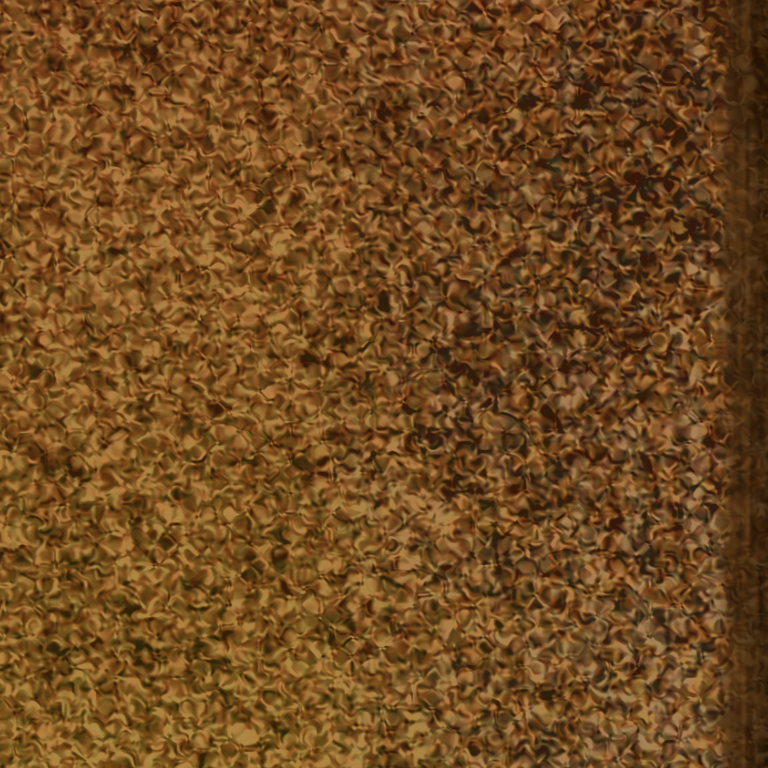
Give the GLSL for this texture, as a WebGL 2 fragment shader.

```glsl
#version 300 es
precision highp float;

uniform vec2 u_resolution;
out vec4 fragColor;

float hash(vec2 p) {
    return fract(sin(dot(p, vec2(127.1, 311.7))) * 43758.5453);
}

float noise(vec2 p) {
    vec2 cell = floor(p);
    vec2 f = fract(p);
    f = f * f * (3.0 - 2.0 * f);
    float low = mix(hash(cell), hash(cell + vec2(1.0, 0.0)), f.x);
    float high = mix(hash(cell + vec2(0.0, 1.0)), hash(cell + vec2(1.0, 1.0)), f.x);
    return mix(low, high, f.y);
}

vec2 turn(vec2 p) {
    return mat2(0.8, 0.6, -0.6, 0.8) * p;
}

float fbm(vec2 p) {
    float sum = 0.0;
    float weight = 0.5;
    for (int i = 0; i < 5; i++) {
        sum += weight * noise(p);
        p = turn(p) * 2.03 + 17.3;
        weight *= 0.5;
    }
    return sum / 0.96875;
}

// Short curled fibres, slightly longer across than up
float grain(vec2 p) {
    vec2 curl = vec2(noise(p * 75.0 + 3.1), noise(p * 75.0 + 41.7)) - 0.5;
    vec2 q = p + curl * 0.012;
    float fine = noise(turn(q) * vec2(170.0, 195.0));
    float medium = noise(q * vec2(100.0, 135.0) + 9.0);
    float coarse = noise(turn(q) * 58.0 + 23.0);
    return fine * 0.5 + medium * 0.37 + coarse * 0.13 - 0.5;
}

// Thin wandering creases that appear only in patches
float creases(vec2 p) {
    vec2 warp = vec2(fbm(p * 14.0), fbm(p * 14.0 + 31.0)) - 0.5;
    vec2 q = p + warp * 0.09;
    float ridge = abs(noise(q * vec2(7.0, 17.0) + 5.0) - 0.5);
    float patchMask = smoothstep(0.46, 0.68, fbm(p * vec2(5.0, 7.0) + 12.0));
    return smoothstep(0.065, 0.0, ridge) * patchMask;
}

vec3 leather(float tone) {
    vec3 color = mix(vec3(0.19, 0.11, 0.04), vec3(0.44, 0.272, 0.102), smoothstep(-0.1, 0.55, tone));
    return mix(color, vec3(0.68, 0.495, 0.265), smoothstep(0.4, 1.05, tone));
}

void main() {
    vec2 uv = gl_FragCoord.xy / u_resolution;

    // Broad light falling from the lower left, with worn blotches
    float right = smoothstep(0.35, 0.8, uv.x + (fbm(uv * 4.0) - 0.5) * 0.35);
    float tone = 0.61 - 0.12 * right - 0.05 * uv.y;
    tone += 0.3 * (fbm(uv * 6.0 + 7.0) - 0.5);
    float stain = length((uv - vec2(0.69, 0.53)) * vec2(1.0, 0.5));
    tone -= 0.1 * smoothstep(0.17, 0.0, stain + 0.12 * (fbm(uv * 15.0) - 0.5));
    float corner = length((uv - vec2(0.9, 0.85)) * vec2(1.0, 0.7));
    tone -= 0.1 * smoothstep(0.26, 0.0, corner);

    // Surface texture
    tone += grain(uv) * (1.7 + 0.2 * right);
    tone -= 0.24 * creases(uv);
    float pits = smoothstep(0.6, 0.78, fbm(uv * vec2(24.0, 30.0) + 50.0));
    tone -= 0.22 * pits;
    vec3 color = leather(tone);

    // Golden lower left, redder top, greyer right
    float gold = (1.0 - right) * (1.0 - uv.y);
    color += gold * vec3(0.005, 0.025, -0.015);
    color += uv.y * vec3(0.015, -0.01, -0.005);
    float grey = right * smoothstep(0.35, 0.65, noise(uv * 65.0 + 80.0));
    color = mix(color, vec3(dot(color, vec3(0.4, 0.5, 0.1))), 0.22 * grey);
    float hue = noise(turn(uv) * 120.0 + 64.0) - 0.5;
    color += hue * vec3(0.05, -0.05, -0.02);

    // Dark edge with upright streaks
    float edge = smoothstep(0.925, 0.96, uv.x + 0.008 * (noise(uv * vec2(30.0, 14.0)) - 0.5));
    float streak = noise(uv * vec2(190.0, 9.0)) * 0.6 + noise(uv * vec2(110.0, 40.0)) * 0.4;
    vec3 edgeColor = mix(vec3(0.17, 0.11, 0.05), vec3(0.35, 0.235, 0.12), streak);
    edgeColor *= 1.0 - 0.3 * smoothstep(0.96, 1.0, uv.x);
    color = mix(color, edgeColor + (color - 0.3) * 0.15, edge * 0.85);

    fragColor = vec4(clamp(color, 0.0, 1.0), 1.0);
}
```
